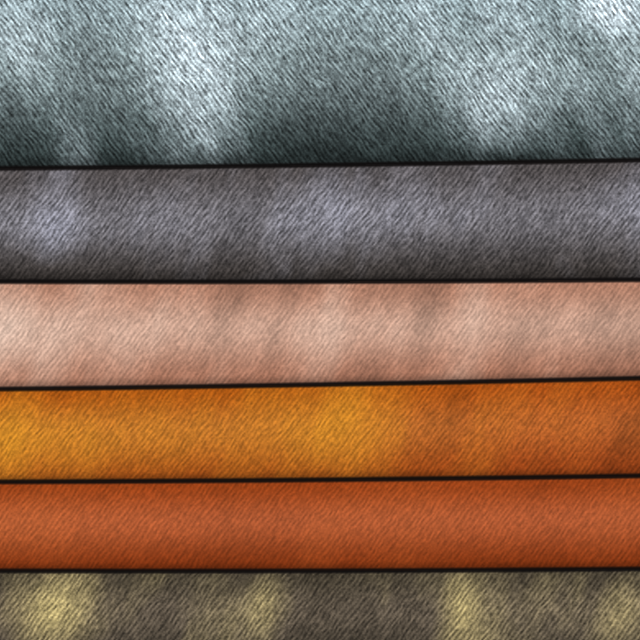
A Shadertoy shader for this texture:

```glsl
// Six stacked rolls of twill fabric, separated by thin dark folds.
// Each roll has a three-stop vertical shade, slanted worn patches
// and a diagonal weave made of wavy ribs broken by stretched noise.

float hash(vec2 p) {
    vec3 q = fract(vec3(p.xyx) * 0.1031);
    q += dot(q, q.yzx + 33.33);
    return fract((q.x + q.y) * q.z);
}

float noise(vec2 p) {
    vec2 i = floor(p), f = fract(p);
    f = f * f * (3.0 - 2.0 * f);
    return mix(mix(hash(i), hash(i + vec2(1, 0)), f.x),
               mix(hash(i + vec2(0, 1)), hash(i + vec2(1, 1)), f.x), f.y);
}

float fbm(vec2 p) {
    float sum = 0.0, amp = 0.53;
    for (int i = 0; i < 4; i++) {
        sum += amp * noise(p);
        p = mat2(1.6, 1.2, -1.2, 1.6) * p + 7.3;
        amp *= 0.5;
    }
    return sum;
}

// Soft elliptical spot
float spot(vec2 p, vec2 center, vec2 radius) {
    vec2 d = (p - center) / radius;
    return exp(-dot(d, d));
}

// Height of each fold, from its left end to its right end
float foldHeight(int i, float x) {
    vec2 ends[5] = vec2[5](vec2(0.737, 0.750), vec2(0.560, 0.563),
        vec2(0.392, 0.409), vec2(0.247, 0.2565), vec2(0.108, 0.111));
    return mix(ends[i].x, ends[i].y, x) - 0.006 * x * (1.0 - x);
}

// Rib pattern around zero; slant sets which way the ribs lean
float twill(vec2 p, float slant, float seed) {
    vec2 across = normalize(vec2(1.0, -0.75 * slant));
    vec2 q = vec2(dot(p, across), dot(p, vec2(-across.y, across.x)));
    q.x += 0.004 * (noise(p * 45.0 + seed) - 0.5);
    float rib = cos(6.2832 * 145.0 * q.x);
    float thread = noise(q * vec2(310.0, 130.0) + seed) - 0.5;
    float fiber = noise(p * 390.0 + seed) - 0.5;
    return 0.38 * rib + 1.1 * thread + 0.7 * fiber;
}

// Worn light areas placed on each roll
float wornSpots(int roll, vec2 p) {
    if (roll == 0)
        return 0.55 * spot(p, vec2(0.30, 0.88), vec2(0.07, 0.14))
             + 0.9 * spot(p, vec2(0.95, 0.985), vec2(0.05, 0.035))
             + 0.3 * spot(p, vec2(0.78, 0.86), vec2(0.09, 0.10))
             + 0.25 * spot(p, vec2(0.03, 0.92), vec2(0.10, 0.05))
             - 0.3 * spot(p, vec2(0.48, 0.80), vec2(0.13, 0.08))
             - 0.2 * spot(p, vec2(0.13, 0.88), vec2(0.08, 0.06));
    if (roll == 1)
        return 0.35 * spot(p, vec2(0.52, 0.67), vec2(0.13, 0.06))
             + 0.25 * spot(p, vec2(0.08, 0.64), vec2(0.12, 0.04))
             + 0.4 * spot(p, vec2(1.0, 0.69), vec2(0.10, 0.06));
    if (roll == 2)
        return 0.35 * spot(p, vec2(0.02, 0.48), vec2(0.08, 0.05))
             + 0.25 * spot(p, vec2(0.45, 0.49), vec2(0.15, 0.04));
    if (roll == 3)
        return 0.6 * spot(p, vec2(0.05, 0.31), vec2(0.23, 0.06))
             + 0.5 * spot(p, vec2(0.53, 0.33), vec2(0.10, 0.08));
    if (roll == 4)
        return 0.2 * spot(p, vec2(0.04, 0.18), vec2(0.20, 0.05));
    return 0.75 * spot(p, vec2(0.09, 0.04), vec2(0.09, 0.06))
         + 0.6 * spot(p, vec2(0.72, 0.055), vec2(0.035, 0.06))
         + 0.55 * spot(p, vec2(0.98, 0.03), vec2(0.07, 0.06))
         + 0.3 * spot(p, vec2(0.42, 0.05), vec2(0.07, 0.05));
}

void mainImage(out vec4 fragColor, in vec2 fragCoord) {
    vec2 uv = fragCoord / iResolution.xy;

    // Find the roll under this point and the nearest fold
    int roll = 0;
    float foldDist = 1.0;
    for (int i = 0; i < 5; i++) {
        float d = uv.y - foldHeight(i, uv.x);
        if (d < 0.0) roll = i + 1;
        foldDist = min(foldDist, abs(d));
    }
    float top = roll == 0 ? 1.02 : foldHeight(max(roll - 1, 0), uv.x);
    float bottom = roll == 5 ? -0.03 : foldHeight(min(roll, 4), uv.x);
    float t = (uv.y - bottom) / (top - bottom);

    // Shade stops and worn tint, listed from the top roll down
    vec3 low[6] = vec3[6](vec3(0.20, 0.24, 0.24), vec3(0.24, 0.22, 0.21),
        vec3(0.66, 0.45, 0.36), vec3(0.60, 0.29, 0.09),
        vec3(0.50, 0.20, 0.07), vec3(0.29, 0.26, 0.22));
    vec3 middle[6] = vec3[6](vec3(0.51, 0.57, 0.58), vec3(0.45, 0.44, 0.46),
        vec3(0.79, 0.63, 0.55), vec3(0.73, 0.43, 0.17),
        vec3(0.69, 0.35, 0.20), vec3(0.37, 0.33, 0.28));
    vec3 high[6] = vec3[6](vec3(0.58, 0.65, 0.67), vec3(0.32, 0.30, 0.30),
        vec3(0.70, 0.50, 0.41), vec3(0.67, 0.34, 0.08),
        vec3(0.59, 0.25, 0.09), vec3(0.29, 0.26, 0.21));
    vec3 worn[6] = vec3[6](vec3(0.82, 0.88, 0.91), vec3(0.66, 0.67, 0.74),
        vec3(0.90, 0.79, 0.72), vec3(0.83, 0.56, 0.16),
        vec3(0.78, 0.42, 0.20), vec3(0.74, 0.67, 0.45));
    float contrast[6] = float[6](0.46, 0.34, 0.14, 0.18, 0.15, 0.36);

    vec3 col = mix(low[roll], middle[roll], smoothstep(0.0, 0.55, t));
    col = mix(col, high[roll], smoothstep(0.55, 1.0, t));

    // Slanted blotches of wear
    float seed = float(roll) * 17.0;
    vec2 slanted = vec2(uv.x + (roll == 0 ? 0.35 : -0.25) * uv.y, uv.y);
    float blotch = fbm(slanted * vec2(13.0, 6.0) + seed) - 0.5;
    float wear = wornSpots(roll, uv) + (roll == 4 ? 0.4 : 1.0) * blotch;
    col = mix(col, worn[roll], clamp(wear, 0.0, 0.9));
    col *= 1.0 + 0.5 * min(wear, 0.0);
    if (roll == 3) col *= mix(vec3(1), vec3(0.96, 0.86, 1.0), smoothstep(0.45, 0.9, uv.x));

    // Weave, rounded lower edge and fold line
    col *= 1.0 + contrast[roll] * twill(uv, roll == 0 ? -1.0 : 1.0, seed);
    col *= mix(0.72, 1.0, smoothstep(0.0, 0.12, t));
    float soft = 1.0 / iResolution.y;
    float fold = 1.0 - smoothstep(0.001, 0.0045 + soft, foldDist);
    col = mix(col, vec3(0.06, 0.05, 0.05), 0.93 * fold);
    fragColor = vec4(clamp(col, 0.0, 1.0), 1.0);
}
```
